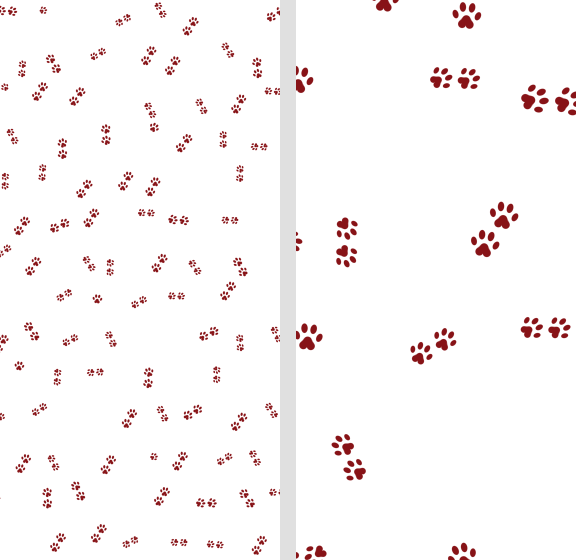
Left: the whole. Right: its middle third, enlarged.
This pattern is drawn by a WebGL 1 fragment shader. Its source:

```glsl
precision highp float;
// Scattered pairs of small dark red paw prints on a white ground.
uniform vec2 u_resolution;

const vec3 PAPER = vec3(1.0);
const vec3 INK = vec3(0.53, 0.075, 0.09);
const float COLUMNS = 7.0;       // cells across the canvas width
const float FILLED = 0.88;       // share of cells holding prints
const float SINGLES = 0.12;      // share of prints without a partner
const float JITTER = 0.52;       // range of the shift inside a cell
const float SMALL_PAW = 0.195;   // paw widths in cells
const float LARGE_PAW = 0.24;
const float STRIDE = 1.18;       // step length in paw widths
const float FAR = 10.0;

// Sine-free hash: three values in 0..1 from a cell index
vec3 hash3(vec2 p) {
  vec3 q = fract(p.xyx * vec3(0.1031, 0.1030, 0.0973));
  q += dot(q, q.yxz + 33.33);
  return fract((q.xxy + q.yzz) * q.zyx);
}

// Components of p along and across a direction, as (across, along)
vec2 toHeading(vec2 p, float angle) {
  vec2 along = vec2(cos(angle), sin(angle));
  return vec2(dot(p, vec2(along.y, -along.x)), dot(p, along));
}

float ellipse(vec2 p, vec2 radii) {
  float k = length(p / radii);
  return k * (k - 1.0) / max(length(p / (radii * radii)), 0.001);
}

float smoothMin(float a, float b, float k) {
  float h = max(k - abs(a - b), 0.0) / k;
  return min(a, b) - h * h * k * 0.25;
}

// Paw of width one with its toes towards +y
float paw(vec2 p) {
  p.x = abs(p.x);
  float heel = length(p - vec2(0.13, -0.27)) - 0.14;
  float crown = length(p - vec2(0.0, -0.10)) - 0.145;
  float pad = smoothMin(heel, crown, 0.12);
  float innerToe = ellipse(toHeading(p - vec2(0.16, 0.32), 1.45), vec2(0.11, 0.165));
  float outerToe = ellipse(toHeading(p - vec2(0.39, 0.05), 1.2), vec2(0.10, 0.15));
  return min(pad, min(innerToe, outerToe));
}

// One or two paws stepping along an axis, turned by their heading
float pawPair(vec2 p, float size, float axis, float heading, float single) {
  vec2 halfStep = 0.5 * STRIDE * vec2(cos(axis), sin(axis));
  p /= size;
  float first = paw(toHeading(p - halfStep, heading));
  float second = paw(toHeading(p + halfStep, heading));
  return size * min(first, second + single * FAR);
}

// Distance to the prints belonging to one cell
float cellPrints(vec2 p, vec2 cell) {
  vec3 place = hash3(cell + 17.0);
  vec3 style = hash3(cell + 71.0);
  vec3 detail = hash3(cell + 139.0);
  if (place.z > FILLED) return FAR;

  // Axes near 0, 30, 90 and 120 degrees; large prints favour a steep climb
  float large = step(0.57, style.x);
  float k = floor(style.y * 4.0);
  float degrees = 30.0 * (k + step(1.5, k));
  degrees = mix(degrees, 58.0, large * step(style.z, 0.65));
  float axis = radians(degrees + (detail.x - 0.5) * 10.0);

  // Large prints always walk forwards, small ones either way
  float backwards = (1.0 - large) * step(0.5, detail.y);
  float heading = axis + radians(mix(35.0, 22.0, large) + 180.0 * backwards);
  float size = mix(SMALL_PAW, LARGE_PAW, large);
  float single = step(detail.z, SINGLES);
  vec2 centre = 0.5 + (place.xy - 0.5) * JITTER;
  return pawPair(p - centre, size, axis, heading, single);
}

// Nearest print over a brick-like grid of cells
float scatter(vec2 p) {
  float nearest = FAR;
  float row = floor(p.y);
  for (int j = -1; j <= 1; j++) {
    float y = row + float(j);
    float x = p.x + 0.5 * mod(y, 2.0);
    for (int i = -1; i <= 1; i++) {
      vec2 cell = vec2(floor(x) + float(i), y);
      nearest = min(nearest, cellPrints(vec2(x, p.y) - cell, cell));
    }
  }
  return nearest;
}

void main() {
  float cellsPerPixel = COLUMNS / u_resolution.x;
  float d = scatter(gl_FragCoord.xy * cellsPerPixel);
  float edge = 0.7 * cellsPerPixel;
  float cover = 1.0 - smoothstep(-edge, edge, d);
  gl_FragColor = vec4(mix(PAPER, INK, cover), 1.0);
}
```
